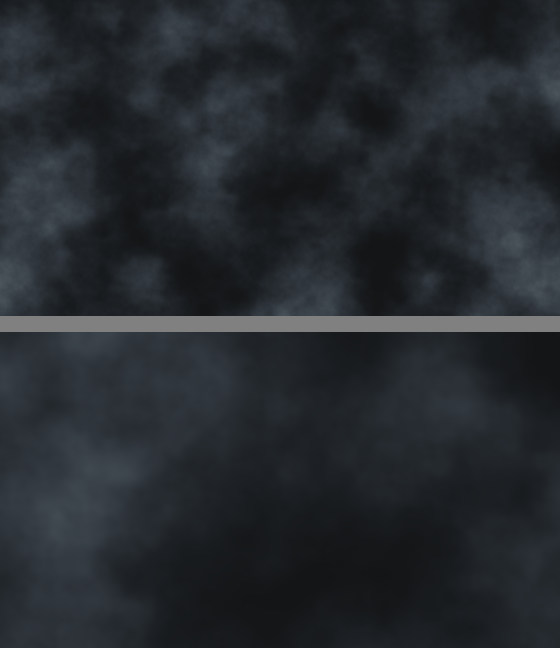
Top: the whole. Bottom: its middle third, enlarged.
Give the GLSL for this texture, as a Shadertoy shader.

```glsl
// Dim, blue-grey smoke drifting over near-black.
// Rotated octaves of value noise are summed into a soft density,
// which a power curve and a cool colour ramp turn into sparse pale patches.

float hash(vec2 p) {
    return fract(sin(dot(p, vec2(127.1, 311.7))) * 43758.5453);
}

// Value noise with quintic easing, so no lattice creases show
float valueNoise(vec2 p) {
    vec2 cell = floor(p);
    vec2 f = fract(p);
    vec2 ease = f * f * f * (f * (f * 6.0 - 15.0) + 10.0);
    float low  = mix(hash(cell), hash(cell + vec2(1.0, 0.0)), ease.x);
    float high = mix(hash(cell + vec2(0.0, 1.0)), hash(cell + vec2(1.0, 1.0)), ease.x);
    return mix(low, high, ease.y);
}

// Fractal sum, normalised to 0..1; each octave is turned to hide the grid
float smokeDensity(vec2 p) {
    mat2 turn = mat2(0.8, 0.6, -0.6, 0.8);
    float sum = 0.0;
    float total = 0.0;
    float weight = 0.5;
    for (int octave = 0; octave < 6; octave++) {
        p = turn * p;
        sum += weight * valueNoise(p);
        total += weight;
        weight *= 0.53;
        p = p * 2.03 + vec2(17.3, 9.1);
    }
    return sum / total;
}

void mainImage(out vec4 fragColor, in vec2 fragCoord) {
    vec2 uv = fragCoord / iResolution.y;

    // Contrast curve: wide dark areas, few bright patches
    float density = smokeDensity(uv * 3.5 + vec2(31.88, 8.5));
    float glow = pow(clamp((density - 0.197) / 0.543, 0.0, 1.0), 1.7);

    // Cool ramp, bluest in the midtones
    vec3 soot = vec3(0.075, 0.081, 0.087);
    vec3 haze = vec3(0.312, 0.344, 0.374);
    vec3 color = mix(soot, haze, glow);
    color += vec3(-0.03, 0.0, 0.03) * glow * (1.0 - glow);

    fragColor = vec4(color, 1.0);
}
```
